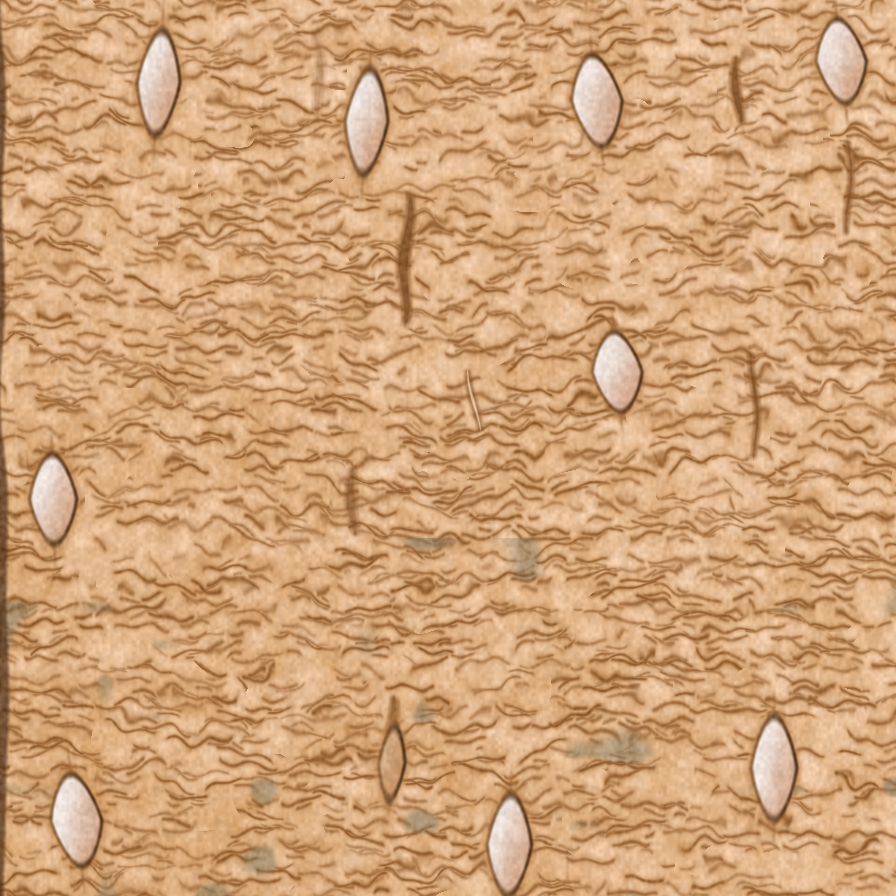
Reproduce this texture procedurally as a three.js fragment shader.

```glsl
// Stained bone section: wavy brown fibrils on tan ground with pale pores, slits and cracks.
varying vec2 vUv;

const vec3 OCHRE = vec3(0.83, 0.62, 0.40);
const vec3 PALE = vec3(0.95, 0.81, 0.685);
const vec3 HALO = vec3(0.75, 0.53, 0.31);
const vec3 FIBRIL = vec3(0.54, 0.33, 0.15);
const vec3 RIM = vec3(0.33, 0.21, 0.12);
const vec3 PORE_LIGHT = vec3(0.94, 0.90, 0.88);
const vec3 PORE_SHADE = vec3(0.82, 0.64, 0.52);
const vec3 SMUDGE = vec3(0.50, 0.47, 0.38);
const vec2 FIBRIL_CELL = vec2(0.062, 0.019);
const float FIBRIL_WIDTH = 0.0024;
const float HALO_WIDTH = 0.0058;
const float PORE_CELL = 0.25;
const float PORE_CHANCE = 0.72;
const vec2 SLIT_CELL = vec2(0.125, 0.25);
const float SLIT_CHANCE = 0.5;
const float GRAIN = 0.13;

float hash(vec2 p) {
  return fract(sin(dot(p, vec2(127.1, 311.7))) * 43758.5453);
}

vec2 hash2(vec2 p) {
  return vec2(hash(p), hash(p + 17.3));
}

float noise(vec2 p) {
  vec2 i = floor(p), f = fract(p);
  f = f * f * (3.0 - 2.0 * f);
  return mix(mix(hash(i), hash(i + vec2(1, 0)), f.x),
             mix(hash(i + vec2(0, 1)), hash(i + vec2(1, 1)), f.x), f.y);
}

float fbm(vec2 p) {
  return 0.5 * noise(p) + 0.3 * noise(p * 2.1 + 5.2) + 0.2 * noise(p * 4.3 + 9.7);
}

// Short wavy strokes: x = dark core, y = soft halo
vec2 fibrils(vec2 p, vec2 cell, float seed, float density) {
  vec2 ink = vec2(0.0), id = floor(p / cell);
  for (int j = -1; j <= 1; j++)
  for (int i = -1; i <= 1; i++) {
    vec2 c = id + vec2(i, j);
    vec2 place = hash2(c + seed), shape = hash2(c + seed + 41.7);
    vec2 d = p - (c + 0.05 + 0.9 * place) * cell;
    float halfLength = cell.x * mix(0.08, 0.58, shape.x);
    d.y += d.x * (shape.y - 0.5) * 0.6;
    d.y += 0.0022 * sin(d.x * 190.0 + shape.y * 40.0);
    float dist = length(vec2(max(abs(d.x) - halfLength, 0.0), d.y));
    float pick = hash(c + seed + 73.1);
    float strength = step(pick, density) * mix(0.45, 1.0, hash(c + seed + 91.9));
    vec2 r = dist / vec2(FIBRIL_WIDTH, HALO_WIDTH);
    ink = max(ink, strength * exp(-r * r));
  }
  return ink;
}

// Narrow upright openings, pale or dark
vec3 addSlits(vec3 col, vec2 p) {
  vec2 id = floor(p / SLIT_CELL);
  for (int j = -1; j <= 1; j++)
  for (int i = -1; i <= 1; i++) {
    vec2 c = id + vec2(i, j), h = hash2(c + 6.4), k = hash2(c + 28.6);
    vec2 d = p - (c + 0.15 + 0.7 * h) * SLIT_CELL;
    d.x += d.y * (k.x - 0.35) * 0.22 + 0.003 * sin(d.y * 55.0 + k.y * 9.0);
    float taper = 1.0 - abs(d.y) / mix(0.035, 0.085, k.y);
    float edge = abs(d.x) - mix(0.0015, 0.0055, h.y) * sqrt(max(taper, 0.0));
    float on = step(hash(c + 3.9), SLIT_CHANCE) * smoothstep(0.0, 0.15, taper);
    on *= smoothstep(0.3, 0.45, p.x);
    float dark = step(0.55, hash(c + 52.2));
    col = mix(col, FIBRIL, on * 0.65 * smoothstep(0.006, 0.0, edge));
    vec3 inside = mix(vec3(0.91, 0.79, 0.69), mix(FIBRIL, RIM, 0.35), dark);
    col = mix(col, inside, on * mix(0.9, 0.6, dark) * smoothstep(0.001, -0.0015, edge));
  }
  return col;
}

// Pointed oval pores with a dark rim, shaded floor and thin tails
vec3 addPores(vec3 col, vec2 p) {
  vec2 id = floor(p / PORE_CELL);
  for (int j = -1; j <= 1; j++)
  for (int i = -1; i <= 1; i++) {
    vec2 c = id + vec2(i, j), h = hash2(c + 11.3), k = hash2(c + 64.8);
    vec2 d = p - (c + 0.2 + 0.6 * h) * PORE_CELL;
    d.x += d.y * (k.x - 0.4) * 0.2;
    float small = step(0.8, k.y);
    vec2 size = mix(vec2(0.023, 0.043), vec2(0.028, 0.066), k) * mix(1.0, 0.6, small);
    vec2 q = d / size;
    q.x /= 1.0 - 0.3 * min(abs(q.y), 1.2);
    float edge = (length(q) - 1.0) * size.x;
    float on = step(hash(c + 35.5), PORE_CHANCE);
    float tail = smoothstep(0.0035, 0.0, abs(d.x)) * smoothstep(1.8, 1.0, abs(q.y));
    col = mix(col, FIBRIL, on * 0.6 * tail);
    col = mix(col, HALO, on * 0.7 * smoothstep(0.012, 0.0, edge));
    float side = 0.72 + 0.25 * clamp(q.x, -1.0, 1.0);
    col = mix(col, RIM, on * side * smoothstep(0.0045, 0.0005, edge));
    float shade = smoothstep(-0.5, 1.0, q.x * 0.6 - q.y * 0.5 + 0.3 * noise(p * 60.0));
    vec3 inside = mix(mix(PORE_LIGHT, PORE_SHADE, shade), HALO, 0.65 * small);
    col = mix(col, inside, on * smoothstep(0.0008, -0.0035, edge));
  }
  return col;
}

void main() {
  vec2 p = vUv;
  // Mottled ground, paler toward the upper right
  float tone = 0.6 + 1.1 * (fbm(p * 38.0) - 0.5) + 0.3 * (p.x + p.y - 1.0) * 0.6;
  vec3 col = mix(OCHRE, PALE, clamp(tone, 0.0, 1.0));
  // Fibrils on a warped plane
  vec2 bend = vec2(noise(p * 42.0), noise(p * 42.0 + 31.0)) - 0.5;
  vec2 w = p + bend * vec2(0.010, 0.015) + vec2(0.0, 0.04 * noise(p * 4.0));
  float density = 0.45 + 0.55 * fbm(p * 7.0 + 3.0) - 0.12 * p.x;
  vec2 ink = fibrils(w, FIBRIL_CELL, 1.7, density);
  ink = max(ink, fibrils(w + 0.37, FIBRIL_CELL * vec2(0.8, 1.1), 23.4, density));
  ink = max(ink, 0.75 * fibrils(w + 0.71, FIBRIL_CELL * vec2(0.35, 0.9), 58.1, density * 0.5));
  col = mix(col, HALO, 0.6 * ink.y);
  col = mix(col, FIBRIL, 0.85 * ink.x);
  // Faint blue-grey smudges, then the openings
  col = mix(col, SMUDGE, 0.5 * smoothstep(0.83, 0.95, noise(p * vec2(17.0, 25.0) + 8.0)) * step(p.y, 0.4));
  col = addSlits(col, p);
  col = addPores(col, p);
  // Dark left border and fine grain
  float border = 0.002 + 0.012 * noise(vec2(2.0, p.y * 9.0));
  col = mix(col, RIM, 0.75 * smoothstep(border, border - 0.006, p.x));
  col += GRAIN * (0.6 * noise(p * 240.0) + 0.4 * noise(p * vec2(330.0, 130.0)) - 0.5);
  gl_FragColor = vec4(col, 1.0);
}
```
